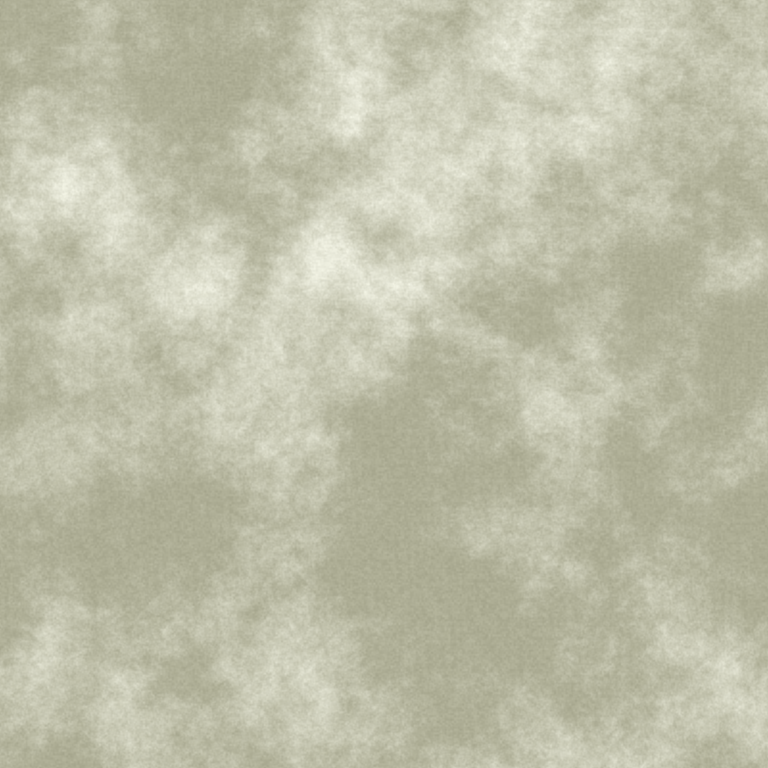
Write a three.js fragment shader that draws this texture.

```glsl
varying vec2 vUv;

const vec3 SAGE_SHADOW = vec3(0.670, 0.670, 0.572);
const vec3 PALE_MIST = vec3(0.900, 0.903, 0.840);

float hash(vec2 cell) {
  return fract(sin(dot(cell, vec2(127.1, 311.7))) * 43758.5453);
}

float valueNoise(vec2 p) {
  vec2 cell = floor(p);
  vec2 f = fract(p);
  vec2 w = f * f * (3.0 - 2.0 * f);
  float low = mix(hash(cell), hash(cell + vec2(1.0, 0.0)), w.x);
  float high = mix(hash(cell + vec2(0.0, 1.0)), hash(cell + vec2(1.0, 1.0)), w.x);
  return mix(low, high, w.y);
}

mat2 rotation(float angle) {
  float c = cos(angle);
  float s = sin(angle);
  return mat2(c, s, -s, c);
}

// Layered noise, turned at each octave to hide the lattice
float cloudNoise(vec2 p, float gain) {
  mat2 turn = rotation(0.65);
  float sum = 0.0;
  float total = 0.0;
  float weight = 1.0;
  for (int octave = 0; octave < 8; octave++) {
    sum += weight * valueNoise(p);
    total += weight;
    weight *= gain;
    p = turn * p * 2.03 + vec2(17.3, 9.1);
  }
  return sum / total;
}

// Fine crossed fibres, centred on zero
float fibreGrain(vec2 uv, float density, float stretch) {
  float upright = valueNoise(uv * vec2(density, density / stretch));
  float level = valueNoise(uv * vec2(density / stretch, density) + 41.0);
  return upright + level - 1.0;
}

// Rises linearly but settles gently on zero
float softFloor(float x, float softness) {
  return 0.5 * (x + sqrt(x * x + softness * softness));
}

void main() {
  float cloud = cloudNoise(vUv * 3.0 + vec2(3.7, 8.2), 0.76);
  float mist = softFloor((cloud - 0.441) / 0.285, 0.18);

  vec3 color = mix(SAGE_SHADOW, PALE_MIST, min(mist, 1.1));
  color += 0.038 * fibreGrain(vUv, 400.0, 1.5);

  gl_FragColor = vec4(color, 1.0);
}
```
